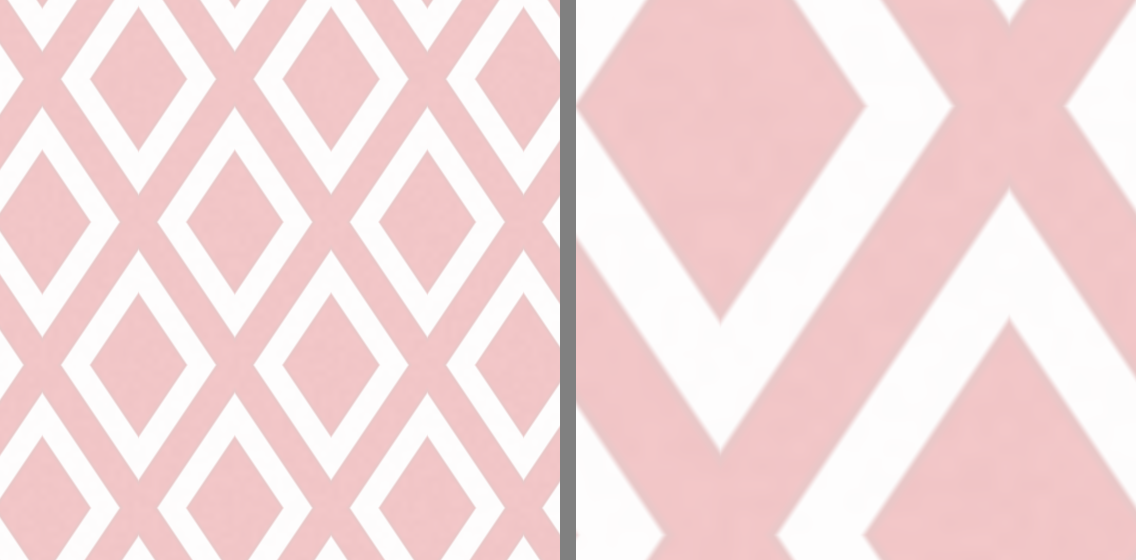
Left, the full canvas; right, a detail of the centre.
Reproduce this pattern procedurally as a Shadertoy shader.

```glsl
// Pink lattice of staggered tall diamonds, each framed by a wide white outline.

float hash(vec2 p) {
    p = fract(p * vec2(0.1031, 0.1137));
    p += dot(p, p.yx + 33.33);
    return fract((p.x + p.y) * p.x * 47.0);
}

float valueNoise(vec2 p) {
    vec2 cell = floor(p);
    vec2 f = fract(p);
    f = f * f * (3.0 - 2.0 * f);
    return mix(mix(hash(cell), hash(cell + vec2(1, 0)), f.x),
               mix(hash(cell + vec2(0, 1)), hash(cell + vec2(1, 1)), f.x), f.y);
}

// 0 at the centre of the nearest diamond, 1 where neighbouring cells meet.
float diamondRadius(vec2 p, vec2 halfSize) {
    vec2 q = p / halfSize;
    vec2 diagonal = vec2(q.x + q.y, q.x - q.y);
    vec2 local = abs(mod(diagonal + 1.0, 2.0) - 1.0);
    return max(local.x, local.y);
}

void mainImage(out vec4 fragColor, in vec2 fragCoord) {
    vec2 uv = fragCoord / iResolution.xy;
    vec2 halfSize = vec2(0.1719, 0.2553);
    float radius = diamondRadius(uv - vec2(0.4193, 0.6035), halfSize);

    // Signed distance to the white frame, in canvas units, negative inside.
    float frame = (abs(radius - 0.655) - 0.15) / length(1.0 / halfSize);
    float blur = max(0.0024, 0.75 / iResolution.y);

    // Pink ground with faint mottling and a greyer rim beside the frame.
    float mottle = valueNoise(uv * 90.0 + 7.0) - 0.5;
    vec3 color = vec3(0.947, 0.775, 0.78) + 0.012 * mottle;
    float rim = 1.0 - smoothstep(0.002, 0.008, frame);
    color = mix(color, vec3(0.905, 0.785, 0.785), 0.8 * rim);

    // White frame with softened edges.
    vec3 white = vec3(0.995, 0.99, 0.99) + 0.006 * mottle;
    color = mix(white, color, smoothstep(-blur, blur, frame));

    fragColor = vec4(color, 1.0);
}
```
